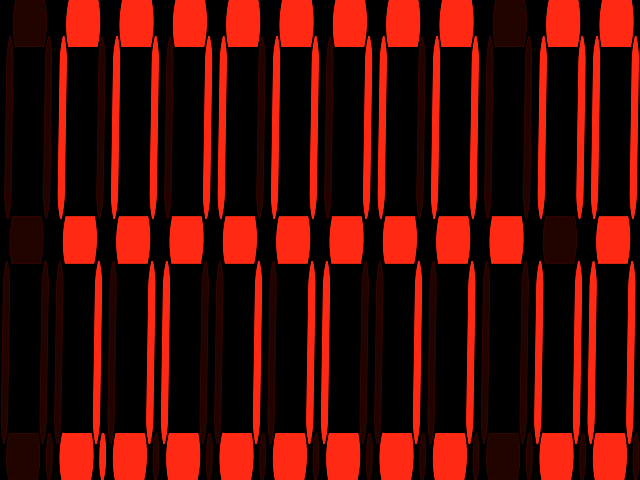
This pattern is drawn by a Shadertoy shader. Its source:

```glsl
// A slanted row of twelve seven-segment digits, each with a decimal point.
// Every cell loops over its segments as tapered bars; a bit mask per cell
// picks which glow, and the unlit ones stay as faint outlined ghosts.

#define DIGITS 12.0
#define SLANT 0.0154
#define CELL_LEFT 0.0495                 // room left of a digit's axis
#define FLAT_SIZE vec2(0.0356, 0.0495)   // half size of horizontal bars
#define TALL_SIZE vec2(0.0076, 0.1905)   // half size of vertical bars
#define DOT_SIZE vec2(0.0070, 0.0495)
#define ROW_STEP 0.4514                  // spacing of horizontal bars
#define TALL_POS vec2(0.0403, 0.2344)
#define DOT_POS vec2(0.0545, -0.4514)
#define RIM 0.0018                       // outline of unlit bars

const vec3 LIT = vec3(1.0, 0.16, 0.08);
const vec3 UNLIT = vec3(0.13, 0.01, 0.0);
const vec3 UNLIT_RIM = vec3(0.20, 0.02, 0.0);

// Bits 0-6: top, upper right, lower right, bottom, lower left, upper left,
// middle; bit 7: decimal point.
const int MASKS[12] = int[12](0x00, 0xED, 0x6F, 0x5B, 0x6D, 0x6F,
                              0x5B, 0x6D, 0x6F, 0x40, 0x3F, 0x7F);

// Bar whose half width shrinks by 'taper' from height 'start' to its end.
float taperedBar(vec2 p, vec2 size, float start, float taper) {
    p = abs(p);
    float t = clamp((p.y - start) / (size.y - start), 0.0, 1.0);
    return max(p.x - size.x + taper * t * t, p.y - size.y);
}

// Signed distance to one segment, indexed by its mask bit.
float segment(vec2 p, int bit) {
    if (bit == 7) return taperedBar(p - DOT_POS, DOT_SIZE, 0.01, 0.0045);
    if (bit % 3 == 0) {
        float row = bit == 0 ? 1.0 : bit == 3 ? -1.0 : 0.0;
        return taperedBar(p - vec2(0.0, row * ROW_STEP), FLAT_SIZE, 0.0, 0.0050);
    }
    vec2 side = vec2(bit < 3 ? 1.0 : -1.0, bit == 1 || bit == 5 ? 1.0 : -1.0);
    return taperedBar(p - side * TALL_POS, TALL_SIZE, 0.135, 0.0058);
}

void mainImage(out vec4 fragColor, in vec2 fragCoord) {
    // Canvas height is 1, width 4/3; lean the axis, then split into cells.
    vec2 p = fragCoord / iResolution.xy * vec2(4.0 / 3.0, 1.0);
    p.y -= 0.5;
    p.x -= SLANT * p.y;
    float pitch = 4.0 / (3.0 * DIGITS);
    float x = p.x - 0.0553 + CELL_LEFT;
    float cell = floor(x / pitch);
    vec2 local = vec2(x - cell * pitch - CELL_LEFT, p.y);
    int mask = cell < 0.0 ? 0 : MASKS[min(int(cell), 11)];

    float blur = 0.5 / iResolution.y;
    vec3 color = vec3(0.0);
    for (int bit = 0; bit < 8; bit++) {
        float d = segment(local, bit);
        bool on = ((mask >> bit) & 1) == 1;
        float rim = smoothstep(-blur, blur, d + RIM);
        vec3 ink = on ? LIT : mix(UNLIT, UNLIT_RIM, rim);
        color = mix(color, ink, 1.0 - smoothstep(-blur, blur, d));
    }
    fragColor = vec4(color, 1.0);
}
```
